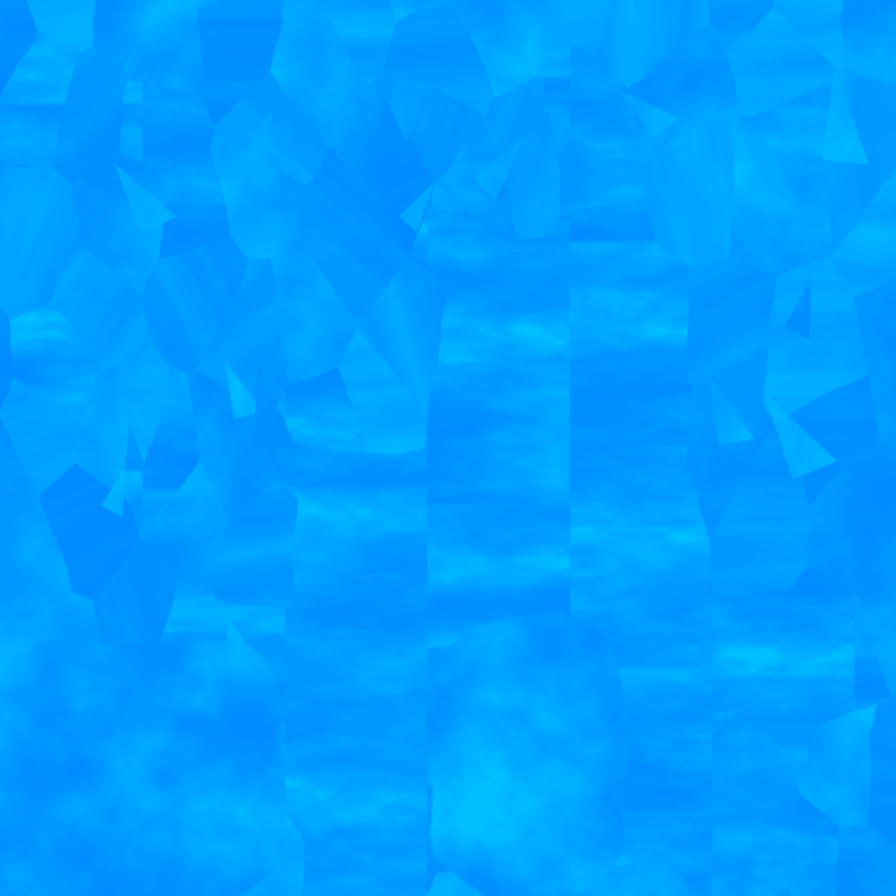
Give the GLSL for this texture, as a Shadertoy shader.

```glsl
// Patchwork of azure paint: square tiles with horizontal watery bands, angular
// Voronoi shards with their own streak direction, and rounded cloudy patches.
// Every layer yields a signed tone, which is mapped to the green channel at the end.
#define TILE 0.159
#define SHARD_SCALE vec2(12.5, 8.5)
#define EDGE 0.0014
#define BAND_GAIN 6.2
#define STREAK_GAIN 3.4
#define CLOUD_GAIN 6.5
#define MOTTLE_GAIN 1.7
#define SLIVERS 20
#define MID_GREEN 0.608
#define GREEN_SPREAD 0.043

float hash(vec2 p) {
    vec3 q = fract(p.xyx * 0.1031);
    q += dot(q, q.yzx + 33.33);
    return fract((q.x + q.y) * q.z);
}

vec2 hash2(vec2 p) { return vec2(hash(p + 17.0), hash(p + 59.0)); }

float noise(vec2 p) {
    vec2 i = floor(p), f = fract(p);
    f = f * f * (3.0 - 2.0 * f);
    return mix(mix(hash(i), hash(i + vec2(1, 0)), f.x),
               mix(hash(i + vec2(0, 1)), hash(i + vec2(1, 1)), f.x), f.y);
}

// Fractal noise centred on zero
float fbm(vec2 p) {
    float sum = 0.0, amp = 0.5;
    for (int i = 0; i < 5; i++) {
        sum += amp * (noise(p) - 0.5);
        p = mat2(1.98, 0.12, -0.12, 1.98) * p + 7.3;
        amp *= 0.53;
    }
    return sum;
}

float roundBox(vec2 p, vec2 halfSize, float radius) {
    vec2 q = abs(p) - halfSize + radius;
    return length(max(q, 0.0)) + min(max(q.x, q.y), 0.0) - radius;
}

float cloudTone(vec2 p, float seed) {
    return CLOUD_GAIN * fbm(p * 11.0 + seed * 31.0) + MOTTLE_GAIN * fbm(p * 36.0 + seed);
}

// Banded water inside one tile
float bandTone(vec2 p, vec2 tile) {
    float seed = floor(hash(tile + 5.0) * 90.0);
    float wave = 0.016 * fbm(p * 16.0 + seed);
    float bands = fbm(vec2(p.x * 4.5, (p.y + wave) * 19.0) + seed);
    float grain = fbm(p * vec2(34.0, 70.0) + seed);
    return BAND_GAIN * bands + grain * (MOTTLE_GAIN + 5.0 * max(bands, 0.0))
         + 0.9 * (hash(tile) - 0.5);
}

float columnTone(vec2 p, float col) {
    float y = p.y / TILE + 0.6 * hash(vec2(col, 3.0));
    float row = floor(y + 0.5);
    return mix(bandTone(p, vec2(col, row - 1.0)), bandTone(p, vec2(col, row)),
               smoothstep(-0.03, 0.03, y - row));
}

float tileTone(vec2 p) {
    float x = p.x / TILE, seam = floor(x + 0.5), w = EDGE / TILE;
    return mix(columnTone(p, seam - 1.0), columnTone(p, seam),
               smoothstep(-w, w, x - seam));
}

// Positive where shards replace the tiles
float shardZone(vec2 p) {
    return min(roundBox(p - vec2(0.64, 0.36), vec2(0.17, 0.36), 0.0),
               roundBox(p - vec2(0.40, 0.22), vec2(0.08, 0.25), 0.0));
}

float shardTone(vec2 p, vec2 cell, vec2 site, float tiles) {
    float kind = hash(cell + 71.0);
    vec2 home = site / SHARD_SCALE;
    if (shardZone(home) < 0.0 || kind < 0.22) return tiles;
    float offset = 2.5 * (hash(cell + 23.0) - 0.5);
    // Cloudy shards share one noise field, so neighbours merge into larger areas
    if (kind > 0.6) return 0.4 * offset + 0.85 * cloudTone(p, 2.0);
    float angle = 6.2832 * hash(cell + 41.0);
    angle = home.x > 0.85 || home.y > 0.9 ? floor(angle) * 1.5708 : angle;
    vec2 along = vec2(cos(angle), sin(angle));
    vec2 q = vec2(dot(p, along), dot(p, vec2(-along.y, along.x)));
    return offset + STREAK_GAIN * fbm(q * vec2(3.0, 30.0) + floor(kind * 80.0))
         + 0.5 * MOTTLE_GAIN * fbm(p * 30.0);
}

// Voronoi shards, blended across their borders
float shardLayer(vec2 p, float tiles) {
    vec2 q = (p + 0.024 * vec2(fbm(p * 10.0), fbm(p * 10.0 + 40.0))) * SHARD_SCALE;
    vec2 base = floor(q), cellA = base, cellB = base, siteA = q, siteB = q;
    float nearA = 1e3, nearB = 1e3;
    for (int j = -2; j <= 2; j++)
    for (int i = -2; i <= 2; i++) {
        vec2 cell = base + vec2(i, j), site = cell + hash2(cell);
        float d = dot(site - q, site - q);
        if (d < nearA) {
            nearB = nearA; cellB = cellA; siteB = siteA;
            nearA = d; cellA = cell; siteA = site;
        } else if (d < nearB) { nearB = d; cellB = cell; siteB = site; }
    }
    float border = (nearB - nearA) / (2.0 * length(siteB - siteA) + 1e-4);
    float blend = 0.5 + 0.5 * smoothstep(0.0, EDGE * 10.0, border);
    return mix(shardTone(p, cellB, siteB, tiles), shardTone(p, cellA, siteA, tiles), blend);
}

// Tapered slivers, mostly bright
float addSlivers(vec2 p, float tone) {
    for (int i = 0; i < SLIVERS; i++) {
        vec2 id = vec2(i, 8), pos = vec2(0.04, 0.2) + vec2(0.92, 0.72) * hash2(id);
        if (shardZone(pos) < 0.0) continue;
        float lean = 1.6 * (hash(id + 3.0) - 0.5);
        vec2 q = mat2(cos(lean), sin(lean), -sin(lean), cos(lean)) * (p - pos);
        float size = mix(0.05, 0.11, hash(id + 6.0));
        float width = 0.25 * (size - q.y);
        float d = max(abs(q.x + 0.1 * q.y) - width, -q.y - 0.1 * q.x);
        float light = (hash(id + 9.0) < 0.7 ? 1.6 : -1.4) + 3.5 * fbm(p * vec2(30, 14));
        tone = mix(tone, light, 0.85 * (1.0 - smoothstep(-EDGE, EDGE, d)));
    }
    return tone;
}

float addCloud(vec2 p, float tone, vec2 centre, vec2 halfSize, float lift) {
    float d = roundBox(p - centre, halfSize, 0.08) + 0.025 * fbm(p * 12.0 + centre * 50.0);
    vec2 q = p - centre + vec2(0.05, 0);
    float cloud = cloudTone(p, floor(centre.x * 40.0)) + lift * exp(-110.0 * dot(q, q));
    return mix(tone, cloud, 1.0 - smoothstep(-0.003, 0.003, d));
}

void mainImage(out vec4 fragColor, in vec2 fragCoord) {
    vec2 p = fragCoord / iResolution.xy;
    float tone = shardLayer(p, tileTone(p));
    tone = addSlivers(p, tone);
    tone = addCloud(p, tone, vec2(0.15, 0.14), vec2(0.165, 0.145), 0.3);
    tone = addCloud(p, tone, vec2(0.59, 0.155), vec2(0.107, 0.155), 1.7);
    float green = MID_GREEN + GREEN_SPREAD * tone + 0.005 * tone * tone;
    fragColor = vec4(0.0, clamp(green, 0.55, 0.75), 1.0, 1.0);
}
```
